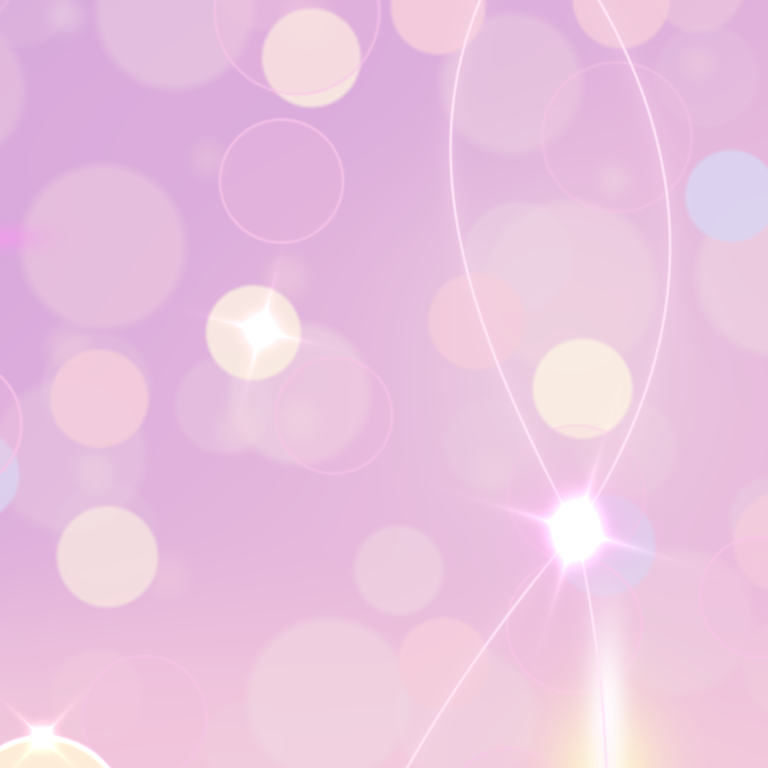
Give the GLSL for this background, as a WebGL 1 fragment shader.

```glsl
precision highp float;
// Dreamy pink and violet bokeh: jittered cellular layers of soft discs,
// sharper tinted discs and thin rings over a wavy gradient, then glowing
// strands that cross in a bright flare above a warm light at the bottom.

uniform vec2 u_resolution;

const vec2 FLARE = vec2(0.75, 0.31);
const vec3 CREAM = vec3(0.985, 0.94, 0.885);
const vec3 BLUE = vec3(0.85, 0.83, 0.95);
const vec3 ROSE = vec3(0.96, 0.80, 0.86);
const vec3 PEARL = vec3(0.935, 0.85, 0.89);

float hash(vec2 p, float seed) {
  return fract(sin(dot(p, vec2(127.1, 311.7)) + seed * 74.7) * 43758.55);
}

// Smooth gradient with broad horizontal waves.
vec3 backdrop(vec2 p) {
  float wave = sin(p.x * 5.0 + sin(p.y * 9.0)) * 0.5
             + sin(p.y * 17.0 - p.x * 6.0) * 0.3;
  float rise = 0.5 * p.x + 0.55 * (1.0 - p.y) + 0.09 * wave;
  vec3 c = mix(vec3(0.845, 0.66, 0.86), vec3(0.91, 0.73, 0.865),
               smoothstep(0.0, 0.85, rise));
  return mix(c, vec3(0.96, 0.80, 0.86), 0.75 * smoothstep(0.32, 0.0, p.y));
}

float disc(float d, float radius, float blur) {
  return 1.0 - smoothstep(radius - blur, radius + blur, d);
}

float ring(float d, float radius, float width) {
  float x = (d - radius) / width;
  return exp(-x * x);
}

float glow(vec2 p, vec2 size) {
  p /= size;
  return exp(-dot(p, p));
}

// Random tint: mostly pearl and rose, some cream and blue.
vec3 tint(float h, float colourful) {
  vec3 vivid = h < 0.3 ? CREAM : (h < 0.6 ? BLUE : ROSE);
  return mix(mix(PEARL, ROSE, h * 0.6), vivid, colourful);
}

// One disc per occupied cell; radii are fractions of the cell size.
vec3 discLayer(vec3 c, vec2 p, float cell, float share, vec2 radii,
               vec2 alphas, float blur, float colourful, float seed) {
  vec2 home = floor(p / cell);
  for (int j = -1; j <= 1; j++) {
    for (int i = -1; i <= 1; i++) {
      vec2 id = home + vec2(float(i), float(j));
      vec2 jitter = vec2(hash(id, seed), hash(id, seed + 1.0));
      float d = length(p - (id + 0.15 + 0.7 * jitter) * cell);
      float r = cell * mix(radii.x, radii.y, hash(id, seed + 2.0));
      float a = mix(alphas.x, alphas.y, hash(id, seed + 3.0));
      a *= step(hash(id, seed + 4.0), share) * disc(d, r, blur);
      c = mix(c, tint(hash(id, seed + 5.0), colourful), a);
    }
  }
  return c;
}

// Thin luminous circles with a faint pink fill.
vec3 ringLayer(vec3 c, vec2 p, float cell, float share, float width, float seed) {
  vec2 home = floor(p / cell);
  for (int j = -1; j <= 1; j++) {
    for (int i = -1; i <= 1; i++) {
      vec2 id = home + vec2(float(i), float(j));
      vec2 jitter = vec2(hash(id, seed), hash(id, seed + 1.0));
      float d = length(p - (id + 0.15 + 0.7 * jitter) * cell);
      float r = cell * mix(0.25, 0.36, hash(id, seed + 2.0));
      float a = step(hash(id, seed + 3.0), share) * mix(0.3, 1.0, hash(id, seed + 4.0));
      c = mix(c, vec3(0.95, 0.73, 0.87), 0.25 * a * disc(d, r, width));
      c = mix(c, vec3(0.98, 0.77, 0.91), 0.75 * a * ring(d, r, width));
    }
  }
  return c;
}

// Distance to x = a t + b t^2 + c t^3, where t is the height from the flare.
float strandDistance(vec2 q, vec3 above, vec3 below) {
  vec3 k = q.y > 0.0 ? above : below;
  float x = q.y * (k.x + q.y * (k.y + q.y * k.z));
  float slope = k.x + q.y * (2.0 * k.y + 3.0 * k.z * q.y);
  return abs(q.x - x) / sqrt(1.0 + slope * slope);
}

// Crossed tapering rays around a small core.
float sparkle(vec2 p, float size, float angle) {
  float s = sin(angle), co = cos(angle);
  vec2 q = abs(vec2(co * p.x - s * p.y, s * p.x + co * p.y)) / size;
  float rays = exp(-q.x * 30.0 - q.y * 4.0) + exp(-q.y * 30.0 - q.x * 4.0);
  return rays + exp(-dot(q, q) * 40.0);
}

void main() {
  float pixel = 1.0 / min(u_resolution.x, u_resolution.y);
  vec2 p = gl_FragCoord.xy * pixel;
  vec2 q = p - FLARE;
  vec3 c = backdrop(p);

  // Bokeh from far and blurred to near and crisp.
  c = mix(c, PEARL, 0.6 * glow(p - vec2(0.73, 0.53), vec2(0.2, 0.25)));
  c = discLayer(c, p, 0.27, 0.75, vec2(0.30, 0.42), vec2(0.25, 0.75), 0.010, 0.0, 3.0);
  c = discLayer(c, p, 0.19, 0.50, vec2(0.28, 0.38), vec2(0.15, 0.50), 0.006, 0.2, 17.0);
  c = discLayer(c, p, 0.17, 0.45, vec2(0.10, 0.16), vec2(0.30, 0.55), 0.018, 0.2, 29.0);
  c = discLayer(c, p, 0.22, 0.42, vec2(0.27, 0.30), vec2(0.50, 0.95), 0.004, 0.9, 41.0);
  c = ringLayer(c, p, 0.30, 0.70, max(0.0022, pixel), 53.0);

  // Warm light at the bottom edge and a rimmed disc in the corner.
  c = mix(c, vec3(1.0, 0.97, 0.78), 0.9 * glow(p - vec2(0.79, -0.02), vec2(0.075, 0.11)));
  c = mix(c, vec3(1.0), glow(p - vec2(0.79, 0.06), vec2(0.025, 0.13)));
  float corner = length(p - vec2(0.055, -0.07));
  c = mix(c, vec3(1.0, 0.95, 0.84), 0.85 * disc(corner, 0.11, 0.003));
  c += 0.3 * ring(corner, 0.11, 0.003);

  // Strands, flare and small sparkles.
  float left = strandDistance(q, vec3(-0.524, 0.125, 0.54), vec3(0.848, 0.447, 0.0));
  float right = strandDistance(q, vec3(0.664, -0.9, 0.0), vec3(-0.22, -0.3, 0.0));
  float near = min(left, right);
  c = mix(c, vec3(1.0, 0.86, 0.95), 0.28 * exp(-near * 90.0));
  c = mix(c, vec3(1.0, 0.90, 0.97), 0.9 * disc(near, 0.0017, max(0.0015, pixel)));
  c = mix(c, vec3(0.98, 0.72, 0.95), 0.8 * glow(q, vec2(0.065, 0.055)));
  c += glow(q, vec2(0.022, 0.03)) + 0.6 * sparkle(q, 0.15, 0.3);
  c += vec3(0.5, 0.3, 0.45) * sparkle(p - vec2(0.34, 0.57), 0.11, 0.25);
  c += vec3(0.5, 0.4, 0.3) * sparkle(p - vec2(0.055, 0.04), 0.09, 0.75);
  c = mix(c, vec3(0.96, 0.60, 0.93), 0.7 * glow(p - vec2(0.0, 0.69), vec2(0.05, 0.016)));

  gl_FragColor = vec4(min(c, 1.0), 1.0);
}
```
